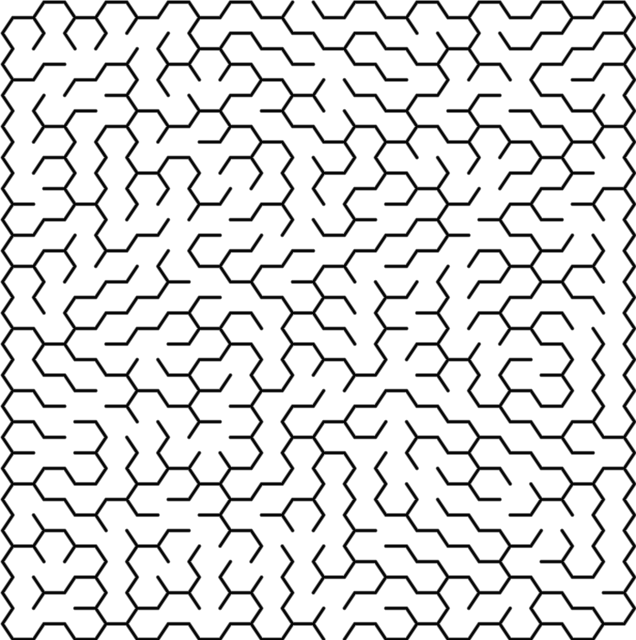
Give the GLSL for this pattern, as a Shadertoy shader.

```glsl
// Black line maze on a grid of flat-topped hexagons, 20 columns by 20 rows.
// Each cell opens one passage to a random neighbour that is higher on a
// gradient-noise terrain, so passages form trees; all other sides are walls.

const float PITCH = 0.04857;                // cell spacing, in canvas heights
const vec2  MARGIN = vec2(0.0039, 0.0010);  // lower left corner of the maze
const float HALF_WIDTH = 0.0025;            // half the wall thickness
const float SOFTNESS = 0.0017;              // half the width of the edge ramp
const vec2  LAST_CELL = vec2(19.0, 39.0);   // x: column, y: doubled row
const vec2  ENTRANCE = vec2(9.0, 41.0);     // cells just outside the two gaps
const vec2  EXIT = vec2(10.0, -2.0);
const vec3  INK = vec3(0.02);
const vec3  PAPER = vec3(1.0);

float hash(vec2 p, uint seed) {
    uvec2 q = uvec2(ivec2(p) + 512);
    uint h = q.x * 1597u + q.y * 51749u + seed * 7919u;
    h = (h ^ (h >> 15)) * 73244475u;
    h = (h ^ (h >> 13)) * 73244475u;
    h ^= h >> 16;
    return float(h & 65535u) / 65536.0;
}

float cornerSlope(vec2 corner, vec2 offset) {
    float angle = 6.28318 * hash(corner, 3u);
    return dot(vec2(cos(angle), sin(angle)), offset);
}

float gradientNoise(vec2 p) {
    vec2 i = floor(p), f = p - i;
    vec2 u = f * f * f * (f * (f * 6.0 - 15.0) + 10.0);
    vec2 e = vec2(1.0, 0.0);
    float low  = mix(cornerSlope(i, f), cornerSlope(i + e.xy, f - e.xy), u.x);
    float high = mix(cornerSlope(i + e.yx, f - e.yx),
                     cornerSlope(i + e.xx, f - e.xx), u.x);
    return mix(low, high, u.y);
}

// Terrain that decides which way passages may lead
float terrain(vec2 cell) {
    return gradientNoise(cell * vec2(0.17, 0.12) + vec2(0.37, 0.61));
}

// Steps to the six neighbours: N, NE, SE, then their opposites
vec2 neighbourStep(int k) {
    int axis = k % 3;
    vec2 d = axis == 0 ? vec2(0.0, 2.0) : vec2(1.0, axis == 1 ? 1.0 : -1.0);
    return k < 3 ? d : -d;
}

bool inside(vec2 cell) {
    return all(greaterThanEqual(cell, vec2(0.0))) &&
           all(lessThanEqual(cell, LAST_CELL));
}

// Random higher neighbour, favouring gentle climbs for winding corridors
vec2 uphillCell(vec2 cell) {
    float ground = terrain(cell), best = -100.0;
    vec2 target = cell;
    for (int k = 0; k < 6; k++) {
        vec2 n = cell + neighbourStep(k);
        float climb = terrain(n) - ground;
        float score = hash(cell, uint(k) + 11u) - 4.0 * climb;
        if (inside(n) && climb > 0.0 && score > best) {
            best = score;
            target = n;
        }
    }
    return target;
}

bool isGate(vec2 cell) {
    return cell == ENTRANCE || cell == EXIT;
}

bool isWall(vec2 a, vec2 b) {
    bool inA = inside(a), inB = inside(b);
    if (!(inA || inB) || isGate(a) || isGate(b)) return false;
    if (inA != inB) return true;
    return uphillCell(a) != b && uphillCell(b) != a;
}

// Distance to a segment given by its midpoint and half vector
float segmentDistance(vec2 p, vec2 middle, vec2 halfVector) {
    vec2 d = p - middle;
    float t = dot(d, halfVector) / dot(halfVector, halfVector);
    return length(d - halfVector * clamp(t, -1.0, 1.0));
}

// Distance to the closest wall, exact within reach; p in cell spacings
float mazeDistance(vec2 p, float reach) {
    float nearest = reach;
    for (int i = -1; i <= 1; i++) {
        float column = floor(p.x - 1.0 / 6.0) + float(i);
        float odd = mod(column, 2.0);
        for (int j = -1; j <= 1; j++) {
            float row = floor(p.y - 0.5 * odd) + float(j);
            vec2 cell = vec2(column, 2.0 * row + odd);
            vec2 center = vec2(column + 2.0 / 3.0, 0.5 * cell.y + 0.5);
            for (int k = 0; k < 3; k++) {
                vec2 d = neighbourStep(k);
                vec2 middle = center + d * vec2(0.5, 0.25);
                vec2 halfVector = vec2(1.0 / 3.0 - d.x / 6.0, -d.x * d.y / 4.0);
                float s = segmentDistance(p, middle, halfVector);
                if (s < nearest && isWall(cell, cell + d)) nearest = s;
            }
        }
    }
    return nearest;
}

void mainImage(out vec4 fragColor, in vec2 fragCoord) {
    vec2 p = (fragCoord / iResolution.y - MARGIN) / PITCH;
    float soft = max(SOFTNESS, 0.7 / iResolution.y);
    float dist = PITCH * mazeDistance(p, (HALF_WIDTH + soft) / PITCH);
    float paper = smoothstep(HALF_WIDTH - soft, HALF_WIDTH + soft, dist);
    fragColor = vec4(mix(INK, PAPER, paper), 1.0);
}
```
